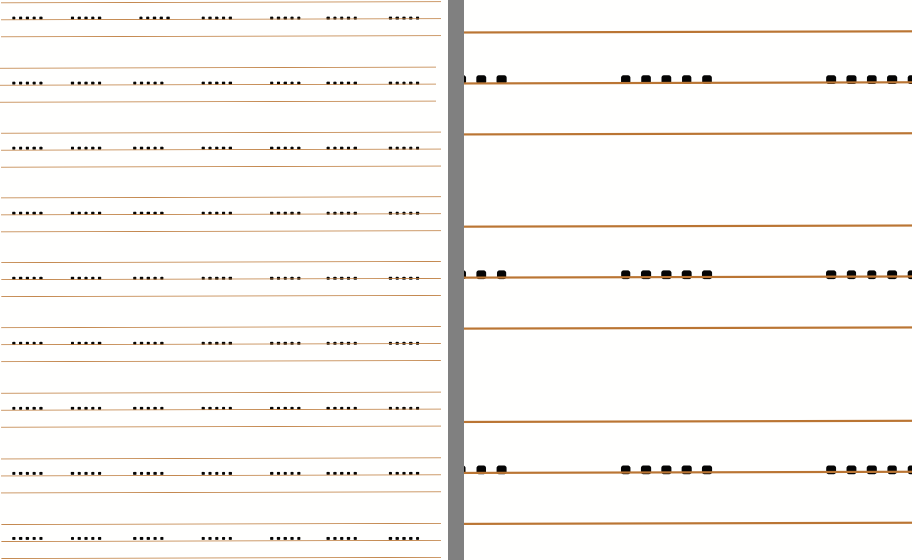
Left, the full canvas; right, a detail of the centre.
Write a Shadertoy shader that draws this pattern.

```glsl
// Ruled practice sheet: nine rows of three thin, slightly tilted tan rules,
// with seven groups of five small black dots sitting on each middle rule.
// Rows come from a clamped repeat; dots are rounded boxes repeated per group.

const vec2 PAGE = vec2(615.0, 768.0);   // page units across the canvas
const float ROWS = 9.0;
const int GROUPS = 7;
const float DOTS = 5.0;
const float DOT_PITCH = 9.3;
const float RULE_GAP = 23.3;
const float RULE_WIDTH = 1.0;

const vec3 PAPER = vec3(1.0, 1.0, 0.995);
const vec3 RULE_COLOR = vec3(0.73, 0.46, 0.20);
const vec3 INK = vec3(0.02);

float hash(vec2 p) {
    return fract(sin(dot(p, vec2(127.1, 311.7))) * 43758.5453);
}

float coverage(float dist, float pixel) {
    return clamp(0.5 - dist / pixel, 0.0, 1.0);
}

float roundedBox(vec2 p, vec2 halfSize, float radius) {
    vec2 q = abs(p) - halfSize + radius;
    return length(max(q, 0.0)) + min(max(q.x, q.y), 0.0) - radius;
}

// Three rules of one row; the second row sits a little to the left
float ruleDistance(vec2 p, float row) {
    float shift = row == 1.0 ? -7.0 : 0.0;
    float drift = 0.9 * cos((row - 1.0) * 0.85);
    float top = 3.3 + 89.4 * row + drift - 0.0026 * (p.x - shift);
    float index = clamp(round((p.y - top) / RULE_GAP), 0.0, 2.0);
    float across = abs(p.y - top - index * RULE_GAP) - 0.5 * RULE_WIDTH;
    float along = abs(p.x - 303.5 - shift) - 301.5;
    return max(across, along);
}

// Five dots starting at the given point, with tiny uneven sizes
float dotsDistance(vec2 p, vec2 start, float seed) {
    vec2 q = p - start;
    float index = clamp(round(q.x / DOT_PITCH), 0.0, DOTS - 1.0);
    q.x -= index * DOT_PITCH;
    float uneven = hash(vec2(index, seed)) - 0.5;
    return roundedBox(q, vec2(2.2 + 0.3 * uneven, 2.0), 1.2);
}

float rowDotsDistance(vec2 p, float row) {
    float starts[GROUPS] = float[](19.0, 99.5, 185.0, 279.0, 373.0, 450.5, 536.0);
    float nearest = 1e5;
    for (int g = 0; g < GROUPS; g++) {
        // One group in the first row is displaced to the right
        float nudge = (row == 0.0 && g == 2) ? 8.5 : 0.0;
        vec2 start = vec2(starts[g] + nudge, 24.8 + 89.2 * row);
        nearest = min(nearest, dotsDistance(p, start, float(g) + 7.0 * row));
    }
    return nearest;
}

void mainImage(out vec4 fragColor, in vec2 fragCoord) {
    vec2 uv = fragCoord / iResolution.xy;
    vec2 p = vec2(uv.x, 1.0 - uv.y) * PAGE;
    float pixel = PAGE.y / iResolution.y;
    float row = clamp(floor((p.y + 20.0) / 89.3), 0.0, ROWS - 1.0);

    // Ink first, then the rules printed over it
    vec3 color = mix(PAPER, INK, coverage(rowDotsDistance(p, row), pixel));
    color = mix(color, RULE_COLOR, coverage(ruleDistance(p, row), pixel));
    fragColor = vec4(color, 1.0);
}
```
